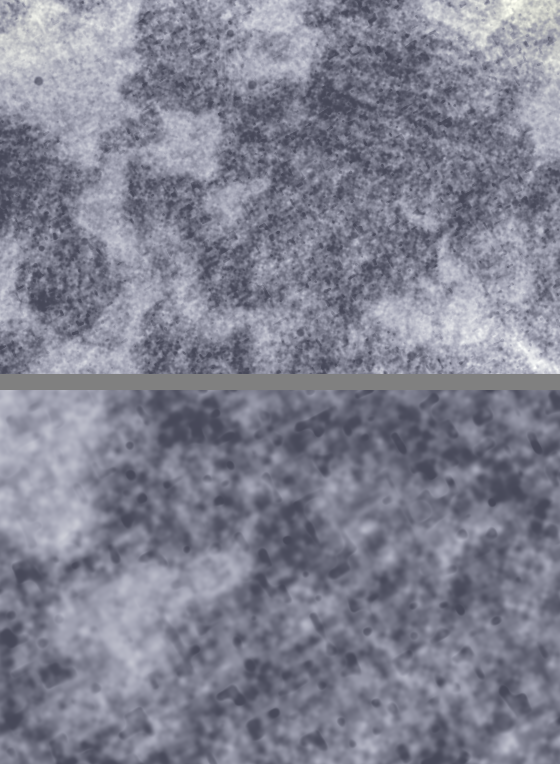
Top: the whole. Bottom: its middle third, enlarged.
Write a Shadertoy shader that draws this texture.

```glsl
// Grey-violet fibrous tissue under a microscope: pale cloudy patches in a
// darker felt of fibres, sprinkled with fine grain and a few round bodies.
// Layers warped fbm, noise stretched along several directions, and speckle.

float hash(vec2 cell) {
    vec3 q = fract(cell.xyx * vec3(0.1031, 0.1030, 0.0973));
    q += dot(q, q.yzx + 33.33);
    return fract((q.x + q.y) * q.z);
}

float noise(vec2 p) {
    vec2 i = floor(p), f = fract(p);
    f = f * f * (3.0 - 2.0 * f);
    return mix(mix(hash(i), hash(i + vec2(1, 0)), f.x),
               mix(hash(i + vec2(0, 1)), hash(i + vec2(1, 1)), f.x), f.y);
}

mat2 turn(float angle) {
    float c = cos(angle), s = sin(angle);
    return mat2(c, -s, s, c);
}

float fbm(vec2 p) {
    float sum = 0.0, amplitude = 0.5;
    for (int i = 0; i < 5; i++) {
        sum += amplitude * noise(p);
        p = turn(0.65) * p * 2.03 + 17.3;
        amplitude *= 0.5;
    }
    return sum;
}

// Stretched noise, blended between directions that each rule some regions
float fibres(vec2 p) {
    float sum = 0.0, total = 0.0;
    for (int i = 0; i < 4; i++) {
        float k = float(i);
        vec2 q = turn(0.2 + 0.62 * k - 2.4 * step(2.5, k)) * p + 7.0 * k + 20.0;
        float weight = 0.03 + smoothstep(0.4, 0.75, noise(p * 2.7 + 19.0 * k + 5.0));
        float strand = 0.4 * noise(q * vec2(5, 22)) + 0.35 * noise(q * vec2(14, 55))
                     + 0.25 * noise(q * vec2(32, 105));
        sum += weight * strand;
        total += weight;
    }
    return sum / total;
}

// Thin, long dark threads along the contour of a stretched noise
float threads(vec2 p) {
    vec2 q = turn(0.22) * p + 31.0;
    float ridge = 1.0 - abs(2.0 * noise(q * vec2(2.2, 13)) - 1.0);
    return smoothstep(0.86, 1.0, ridge) * smoothstep(0.45, 0.75, noise(p * 4.0 + 60.0));
}

// Rare round bodies, one at most in each grid cell
float bodies(vec2 p) {
    vec2 cell = floor(p * 7.0);
    vec2 jitter = vec2(hash(cell + 11.0), hash(cell + 47.0));
    vec2 centre = (cell + 0.2 + 0.6 * jitter) / 7.0;
    float radius = 0.008 + 0.006 * hash(cell + 83.0);
    float edge = 1.0 - smoothstep(radius * 0.6, radius * 1.25, length(p - centre));
    return edge * step(0.9, hash(cell + 5.0));
}

float glow(vec2 uv, vec2 centre, float tightness) {
    vec2 d = uv - centre;
    return exp(-tightness * dot(d, d));
}

void mainImage(out vec4 fragColor, in vec2 fragCoord) {
    vec2 uv = fragCoord / iResolution.xy;
    vec2 p = fragCoord / iResolution.y;

    // Uneven lighting, strongest toward the corners
    float corner = glow(uv, vec2(1.0, 0.97), 28.0) + 0.6 * glow(uv, vec2(0.0, 0.95), 35.0);
    float lower = glow(uv, vec2(0.95, 0.02), 22.0);
    float light = 0.17 * corner + 0.22 * lower + 0.08 * smoothstep(0.7, 1.0, uv.y);
    light -= 0.05 * glow(uv, vec2(0.1, 0.45), 12.0) + 0.05 * glow(uv, vec2(0.5, 0.68), 25.0);

    // Pale rounded patches with frayed borders
    vec2 warp = vec2(noise(p * 9.0 + 3.0), noise(p * 9.0 + 71.0)) - 0.5;
    float cloud = fbm(p * 6.5 + 0.9 * warp + 12.0);
    float pale = smoothstep(0.42, 0.68, cloud + 0.3 * light);

    // Fibres and clumped grain fade inside the patches
    vec2 drift = 0.035 * vec2(noise(p * 5.0 + 40.0), noise(p * 5.0 + 90.0));
    float density = mix(1.0, 0.45, pale);
    float tone = 0.445 + light + 0.24 * pale;
    tone += 0.62 * density * (fibres(p + drift) - 0.5);
    tone -= 0.09 * density * threads(p + drift);

    vec2 g = turn(0.5) * p + 9.0;
    float grain = 0.24 * (noise(g * 125.0) - 0.5) + 0.16 * (noise(g * 62.0 + 8.0) - 0.5)
                + 0.09 * (noise(g * 210.0 + 30.0) - 0.5);
    tone += grain * mix(1.0, 0.6, pale);
    tone -= 0.14 * smoothstep(0.72, 0.95, noise(g * 85.0 + 50.0)) * density;

    // Dark bodies, then a soft floor under the shadows
    tone = mix(tone, 0.3 + 0.4 * grain, 0.75 * bodies(p));
    tone = 0.27 + 0.5 * (tone - 0.27 + sqrt((tone - 0.27) * (tone - 0.27) + 0.004));

    // Violet-grey tint that bleaches to white, slightly warm in the corners
    float tint = 0.07 * (1.0 - smoothstep(0.6, 1.05, tone));
    vec3 colour = vec3(tone, tone + 0.006, tone + tint);
    colour -= vec3(0.0, 0.0, 0.06) * corner * smoothstep(0.5, 0.8, tone);
    fragColor = vec4(clamp(colour, 0.0, 1.0), 1.0);
}
```
